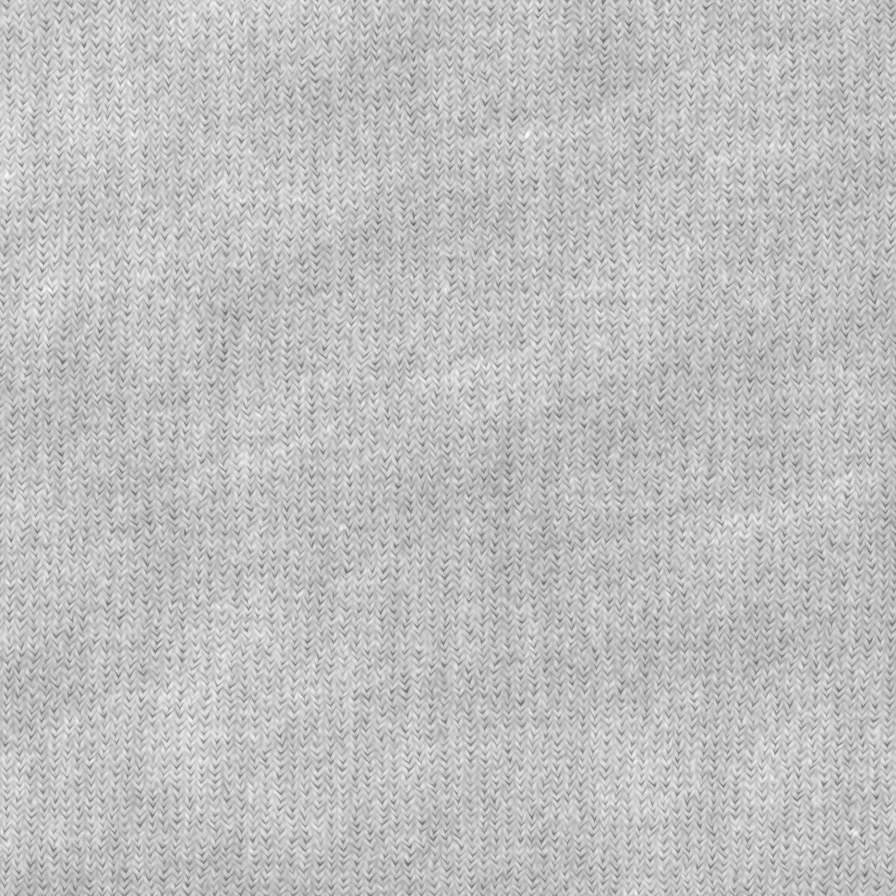
A Shadertoy shader for this texture:

```glsl
#define WALES 72.0        // stitch columns across the canvas
#define COURSES 112.0     // stitch rows up the canvas
#define LEG_RISE 0.95     // climb of each V leg, in rows
#define BASE_TONE 0.792
#define GAP_DEPTH 0.19    // darkness between the loops
#define YARN_LIGHT 0.055  // roundness of the yarn
#define FOLD_DEPTH 0.095
#define CREASE_DEPTH 0.06
#define FUZZ_DEPTH 0.115
#define WARP 0.012        // waviness of the cloth

const float PI = 3.14159;

float hash(vec2 p) {
    vec3 q = fract(p.xyx * vec3(0.1031, 0.1030, 0.0973));
    q += dot(q, q.yzx + 33.33);
    return fract((q.x + q.y) * q.z);
}

vec2 gradient(vec2 cell) {
    float angle = 2.0 * PI * hash(cell);
    return vec2(cos(angle), sin(angle));
}

float gradientNoise(vec2 p) {
    vec2 i = floor(p), f = fract(p);
    vec2 u = f * f * f * (f * (f * 6.0 - 15.0) + 10.0);
    vec2 e = vec2(0.0, 1.0);
    float low = mix(dot(gradient(i), f), dot(gradient(i + e.yx), f - e.yx), u.x);
    float high = mix(dot(gradient(i + e), f - e), dot(gradient(i + e.yy), f - e.yy), u.x);
    return mix(low, high, u.y);
}

float fbm(vec2 p) {
    float sum = 0.0, amplitude = 0.6;
    for (int i = 0; i < 4; i++) {
        sum += amplitude * gradientNoise(p);
        p = p * 2.03 + 17.3;
        amplitude *= 0.55;
    }
    return sum;
}

// Columns of V-shaped loops with dark, uneven slits between them
float knit(vec2 p) {
    vec2 stitch = p * vec2(WALES, COURSES);
    stitch += 0.4 * vec2(gradientNoise(stitch * 0.45), gradientNoise(stitch * 0.4 + 51.0));
    float side = fract(stitch.x) * 2.0 - 1.0;
    float across = abs(side);
    float wave = 0.5 + 0.5 * cos(2.0 * PI * (stitch.y - LEG_RISE * across));
    float slit = smoothstep(0.35, 1.0, wave);

    // One leg of the V often shows a deeper slit than the other
    float lean = 0.55 * gradientNoise(stitch * vec2(0.8, 0.5) + 77.0);
    float centre = 1.0 - smoothstep(0.1, 0.85, abs(side - lean));
    float uneven = 1.0 + 0.9 * gradientNoise(stitch * 0.6 + 9.0);
    float yarn = sin(PI * across) - 0.64 - 0.25 * side * (1.0 - across);
    return YARN_LIGHT * yarn - GAP_DEPTH * uneven * slit * (0.3 + 0.7 * centre);
}

// Broad slanting undulations
float folds(vec2 p) {
    vec2 along = normalize(vec2(1.0, 0.36));
    vec2 q = vec2(dot(p, along), dot(p, vec2(-along.y, along.x)));
    return fbm(q * vec2(2.6, 7.0) + 3.7) + 0.5 * fbm(p * vec2(10.0, 7.0) + 31.0);
}

// Narrow ridges, lit below and shaded above
float creases(vec2 p) {
    float sum = 0.0;
    for (int i = 0; i < 3; i++) {
        float k = float(i);
        float line = 0.16 + 0.25 * k + 0.34 * p.x + 0.04 * gradientNoise(vec2(p.x * 4.0, k * 7.3));
        float d = (p.y - line) / 0.016;
        float present = gradientNoise(vec2(p.x * 2.5 + 4.0, k * 5.7 + 2.4));
        float middle = 1.0 - smoothstep(0.15, 0.4, abs(p.x - 0.38));
        float strength = mix(0.7 * smoothstep(-0.1, 0.3, present), middle, k == 1.0 ? 0.8 : 0.0);
        sum -= d * exp(-d * d) * strength;
    }
    return sum;
}

// Rare pale flecks of lint
float lint(vec2 p) {
    vec2 cell = floor(p * 9.0);
    vec2 centre = 0.25 + 0.5 * vec2(hash(cell + 3.0), hash(cell + 71.0));
    float d = length((fract(p * 9.0) - centre) * vec2(0.8, 1.2));
    return step(0.94, hash(cell + 23.0)) * (1.0 - smoothstep(0.01, 0.06, d));
}

void mainImage(out vec4 fragColor, in vec2 fragCoord) {
    vec2 p = fragCoord / iResolution.y;
    vec2 cloth = p + WARP * vec2(gradientNoise(p * 3.0), gradientNoise(p * 3.5 + 40.0));
    cloth.x -= 0.015 * p.y;

    float tone = BASE_TONE + knit(cloth);
    tone += FOLD_DEPTH * folds(p) + CREASE_DEPTH * creases(p);

    // Fibre fuzz and faint streaks along the wales
    tone += FUZZ_DEPTH * (gradientNoise(p * vec2(170.0, 150.0)) + 0.6 * gradientNoise(p * 70.0));
    tone += 0.35 * FUZZ_DEPTH * gradientNoise(cloth * vec2(40.0, 4.0));
    tone += 0.03 * smoothstep(0.9, 0.0, length(p - vec2(0.0, 1.0)));
    tone += 0.15 * lint(p);

    fragColor = vec4(vec3(clamp(tone, 0.0, 1.0)), 1.0);
}
```
